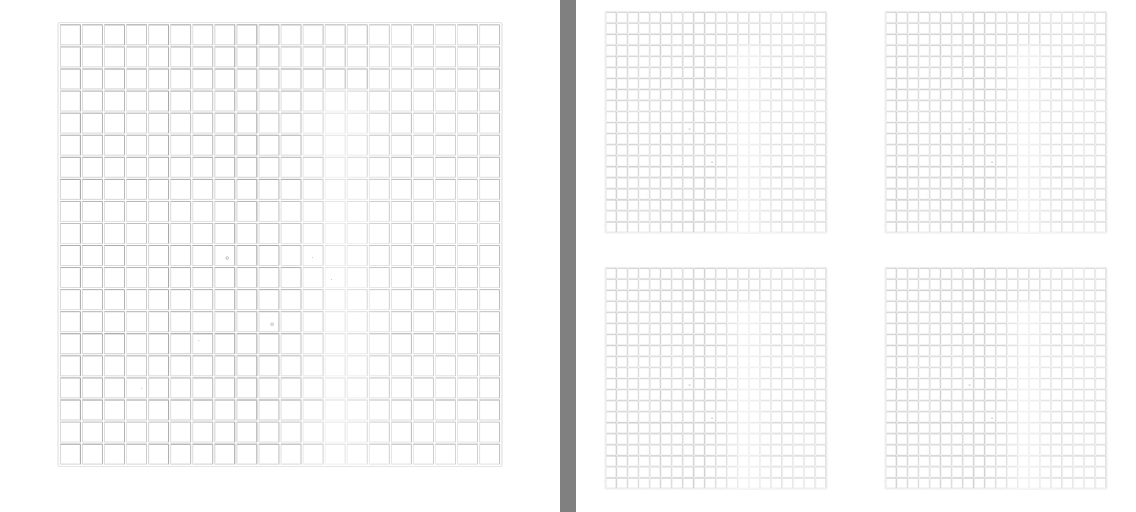
Left, the tile; right, the same tile 2 across and 2 down.
A WebGL 1 fragment shader for this pattern:

```glsl
precision highp float;

uniform vec2 u_resolution;

// Layout: PITCH and GRID_OFFSET in canvas heights, the rest in cells
const float CELLS = 20.0;
const float PITCH = 0.0431;
const vec2 GRID_OFFSET = vec2(0.0, 0.0225);
const float INSET = 0.033;
const float LINE_WIDTH = 0.03;
const float FRAME_GAP = 0.06;
const float FRAME_RADIUS = 0.08;
const float FRAME_WIDTH = 0.025;

// Tone: x is the left or bottom edge, y the right or top edge
const vec3 PAPER = vec3(1.0);
const vec3 INK = vec3(0.0);
const vec2 SIDE_INK = vec2(0.30, 0.64);
const vec2 LEVEL_INK = vec2(0.28, 0.62);
const float FRAME_INK = 0.22;
const float LINE_JITTER = 0.35;
const float CELL_JITTER = 0.15;

// Worn band and specks
const float BAND_COLUMN = 12.2;
const float BAND_SPREAD = 1.5;
const float BAND_FADE = 0.6;
const float RIGHT_FADE = 0.2;
const int SPECKS = 6;
const float SPECK_RADIUS = 0.055;
const float SPECK_WIDTH = 0.03;
const float SPECK_INK = 0.35;
const float SOFTNESS = 1.2;

float hash(vec2 p) {
  return fract(sin(dot(p, vec2(127.1, 311.7))) * 43758.5453);
}

// Share of a filter of the given width, centred on x, inside [a, b]
float coverage(float x, float a, float b, float width) {
  float overlap = min(x + 0.5 * width, b) - max(x - 0.5 * width, a);
  return clamp(overlap / width, 0.0, 1.0);
}

float stroke(float d, float thickness, float width) {
  return coverage(d, -0.5 * thickness, 0.5 * thickness, width);
}

float roundedBox(vec2 p, float halfSize, float radius) {
  vec2 q = abs(p) - halfSize + radius;
  return length(max(q, 0.0)) + min(max(q.x, q.y), 0.0) - radius;
}

// Ink of the two opposite edges of a box along one axis
float edgePair(float x, vec2 ink, float width) {
  float near = coverage(x, INSET, INSET + LINE_WIDTH, width);
  float far = coverage(1.0 - x, INSET, INSET + LINE_WIDTH, width);
  return near * ink.x + far * ink.y;
}

// Remaining ink in a cell after fading
float wear(vec2 cell) {
  float offset = (cell.x - BAND_COLUMN) / BAND_SPREAD;
  float band = exp(-offset * offset) * (1.0 - smoothstep(15.5, 17.5, cell.y));
  float right = smoothstep(9.0, 14.0, cell.x);
  float grain = 1.0 - CELL_JITTER * hash(cell + 3.7);
  return (1.0 - BAND_FADE * band) * (1.0 - RIGHT_FADE * right) * grain;
}

float boxes(vec2 grid, float width) {
  vec2 cell = floor(grid);
  vec2 local = fract(grid);
  float inside = step(0.0, min(cell.x, cell.y))
               * step(max(cell.x, cell.y), CELLS - 1.0);
  // Edges stop at the corners of the box
  vec2 span = vec2(coverage(local.x, INSET, 1.0 - INSET, width),
                   coverage(local.y, INSET, 1.0 - INSET, width));
  float columnInk = 1.0 - LINE_JITTER * hash(vec2(cell.x, 41.0));
  float rowInk = 1.0 - LINE_JITTER * hash(vec2(83.0, cell.y));
  float sides = edgePair(local.x, SIDE_INK, width) * span.y * columnInk;
  float levels = edgePair(local.y, LEVEL_INK, width) * span.x * rowInk;
  return inside * max(sides, levels) * wear(cell);
}

// Tiny rings and dots in randomly chosen cells
float specks(vec2 grid, float width) {
  float ink = 0.0;
  for (int i = 0; i < SPECKS; i++) {
    float id = float(i) + 1.0;
    vec2 cell = floor(CELLS * vec2(hash(vec2(id, 5.3)), hash(vec2(id, 9.1))));
    vec2 spot = 0.25 + 0.5 * vec2(hash(vec2(id, 2.9)), hash(vec2(id, 7.7)));
    float radius = SPECK_RADIUS * step(0.4, hash(vec2(id, 13.3)));
    float d = length(grid - cell - spot) - radius;
    ink = max(ink, stroke(d, SPECK_WIDTH, width));
  }
  return ink * SPECK_INK;
}

void main() {
  vec2 centred = (gl_FragCoord.xy - 0.5 * u_resolution) / u_resolution.y;
  vec2 fromCentre = (centred - GRID_OFFSET) / PITCH;
  vec2 grid = fromCentre + 0.5 * CELLS;
  float width = SOFTNESS / (u_resolution.y * PITCH);

  float border = roundedBox(fromCentre, 0.5 * CELLS + FRAME_GAP, FRAME_RADIUS);
  float ink = boxes(grid, width);
  ink = max(ink, FRAME_INK * stroke(border, FRAME_WIDTH, width));
  ink = max(ink, specks(grid, width));

  gl_FragColor = vec4(mix(PAPER, INK, ink), 1.0);
}
```
